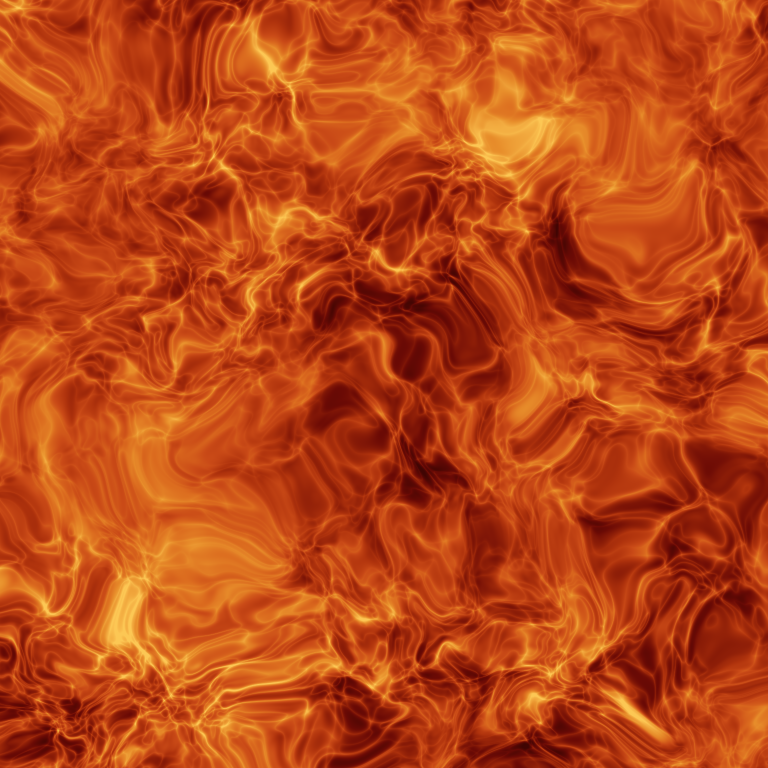
A Shadertoy shader for this texture:

```glsl
// A wall of billowing fire: broad glowing clouds crossed by thin curling filaments.
// Layered gradient noise and warped cellular veins add up to a heat value,
// centred on zero with a spread near one, which a colour ramp turns into flame.

const float TAU = 6.28319;
const int SAMPLES = 2;               // supersampling per axis
const float CLOUD_SCALE = 3.3;       // features per canvas height
const float DETAIL_SCALE = 13.0;
const float FILAMENT_SCALE = 7.0;
const float VEIN_SCALE = 12.0;
const float CLOUD_HEAT = 2.3;        // contribution of each layer to the heat
const float DETAIL_HEAT = 1.25;
const float FILAMENT_HEAT = 1.35;
const float VEIN_HEAT = 1.1;
const float FILAMENT_MEAN = 0.62;    // averages removed to keep heat centred
const float VEIN_MEAN = 0.12;
const float BILLOW_WARP = 0.13;      // displacement in canvas heights
const float CURL_WARP = 0.045;
const mat2 OCTAVE_TURN = mat2(0.8, 0.6, -0.6, 0.8);

const int STOPS = 8;
const float STOP_HEAT[STOPS] = float[](-2.9, -1.88, -1.13, -0.45, 0.25, 1.02, 1.88, 3.3);
const vec3 STOP_COLOR[STOPS] = vec3[](
    vec3(0.25, 0.02, 0.01), vec3(0.42, 0.04, 0.02),
    vec3(0.56, 0.12, 0.03), vec3(0.69, 0.20, 0.05),
    vec3(0.79, 0.29, 0.09), vec3(0.86, 0.42, 0.12),
    vec3(0.91, 0.56, 0.17), vec3(0.99, 0.78, 0.33));

vec2 hash2(vec2 cell) {
    vec3 q = fract(cell.xyx * vec3(0.1031, 0.1030, 0.0973));
    q += dot(q, q.yzx + 33.33);
    return fract((q.xx + q.yz) * q.zy);
}

// Gradient at a lattice corner, projected on the offset from that corner
float corner(vec2 cell, vec2 offset) {
    float angle = TAU * hash2(cell).x;
    return dot(vec2(cos(angle), sin(angle)), offset);
}

float noise(vec2 p) {
    vec2 i = floor(p), f = fract(p);
    vec2 u = f * f * f * (f * (f * 6.0 - 15.0) + 10.0);
    vec2 e = vec2(1.0, 0.0);
    return mix(mix(corner(i, f), corner(i + e, f - e), u.x),
               mix(corner(i + e.yx, f - e.yx), corner(i + e.xx, f - e.xx), u.x), u.y);
}

float layeredNoise(vec2 p, int octaves, float gain) {
    float sum = 0.0, amplitude = 1.0;
    for (int i = 0; i < octaves; i++) {
        sum += amplitude * noise(p);
        p = OCTAVE_TURN * p * 2.0 + 17.3;
        amplitude *= gain;
    }
    return sum;
}

vec2 warp(vec2 p) {
    return vec2(layeredNoise(p, 3, 0.5), layeredNoise(p + 41.7, 3, 0.5));
}

// Bright threads along the zero lines of noise, softer at finer scales
float filaments(vec2 p) {
    float sum = 0.0, amplitude = 1.0, sharpness = 24.0;
    for (int i = 0; i < 4; i++) {
        sum += amplitude * exp(-sharpness * abs(noise(p)));
        p = OCTAVE_TURN * p * 1.8 + 9.1;
        amplitude *= 0.8;
        sharpness *= 0.7;
    }
    return sum;
}

// Thin membranes between cells: near zero gap of the two nearest points
float veins(vec2 p) {
    vec2 i = floor(p), f = fract(p);
    float nearest = 8.0, second = 8.0;
    for (int y = -1; y <= 1; y++)
    for (int x = -1; x <= 1; x++) {
        vec2 cell = vec2(x, y);
        float d = length(cell + hash2(i + cell) - f);
        second = min(second, max(nearest, d));
        nearest = min(nearest, d);
    }
    return exp(-11.0 * (second - nearest));
}

float fireHeat(vec2 p) {
    // Large billows first, then tighter curls inside them
    vec2 billow = p + BILLOW_WARP * warp(p * 3.0 + 5.2);
    vec2 curl = billow + CURL_WARP * warp(billow * 9.0 + 2.6);

    float clouds = layeredNoise(billow * CLOUD_SCALE + 3.7, 5, 0.6);
    float detail = layeredNoise(curl * DETAIL_SCALE + 21.4, 4, 0.6);
    float threadiness = mix(0.55, 1.5, smoothstep(-0.3, 0.3, noise(p * 4.0 + 63.1)));
    float darkness = smoothstep(0.25, -0.35, clouds);

    float heat = CLOUD_HEAT * clouds + DETAIL_HEAT * detail;
    heat += FILAMENT_HEAT * threadiness * (filaments(curl * FILAMENT_SCALE) - FILAMENT_MEAN);
    heat += VEIN_HEAT * (0.3 + darkness) * (veins(curl * VEIN_SCALE + 30.0) - VEIN_MEAN);
    return heat;
}

vec3 flameColor(float heat) {
    vec3 color = STOP_COLOR[0];
    for (int i = 1; i < STOPS; i++) {
        float t = (heat - STOP_HEAT[i - 1]) / (STOP_HEAT[i] - STOP_HEAT[i - 1]);
        color = mix(color, STOP_COLOR[i], clamp(t, 0.0, 1.0));
    }
    return color;
}

void mainImage(out vec4 fragColor, in vec2 fragCoord) {
    vec3 color = vec3(0.0);
    for (int y = 0; y < SAMPLES; y++)
    for (int x = 0; x < SAMPLES; x++) {
        vec2 jitter = (vec2(x, y) + 0.5) / float(SAMPLES) - 0.5;
        color += flameColor(fireHeat((fragCoord + jitter) / iResolution.y));
    }
    fragColor = vec4(color / float(SAMPLES * SAMPLES), 1.0);
}
```
